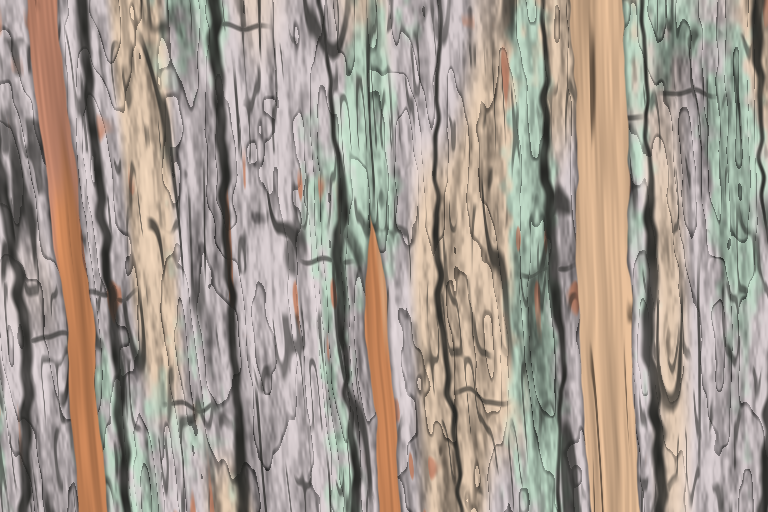
Write a Shadertoy shader that draws this texture.

```glsl
const vec3 SHADOW = vec3(0.15, 0.15, 0.14);
const vec3 MAUVE  = vec3(1.03, 0.98, 0.99);
const vec3 TAN    = vec3(1.10, 0.98, 0.86);
const vec3 LICHEN = vec3(0.92, 1.04, 0.95);
const vec3 RUST   = vec3(0.70, 0.49, 0.40);
const vec3 ORANGE = vec3(0.78, 0.52, 0.35);
const vec3 STRAW  = vec3(0.82, 0.68, 0.55);

float hash(vec2 p) {
    vec3 q = fract(p.xyx * 0.1031);
    q += dot(q, q.yzx + 33.33);
    return fract((q.x + q.y) * q.z);
}

float noise(vec2 p) {
    vec2 i = floor(p), f = fract(p);
    f = f * f * (3.0 - 2.0 * f);
    float low = mix(hash(i), hash(i + vec2(1, 0)), f.x);
    float high = mix(hash(i + vec2(0, 1)), hash(i + vec2(1, 1)), f.x);
    return mix(low, high, f.y);
}

// Noise centred on zero, stretched by a separate frequency per axis
float grain(vec2 p, float across, float along, float seed) {
    return noise(p * vec2(across, along) + seed * 17.3) - 0.5;
}

// Thin lens-shaped slits along the level lines of stretched noise
float slits(vec2 p, float across, float along, float width, float seed) {
    float line = abs(grain(p, across, along, seed));
    float mask = smoothstep(0.0, 0.2, grain(p, across * 0.6, along * 1.6, seed + 5.0));
    return mask * (1.0 - smoothstep(width * 0.3, width, line));
}

// Deep furrows between the plates, with ragged edges
float furrows(vec2 p) {
    float depth = 0.0;
    for (int i = 0; i < 8; i++) {
        float id = float(i);
        float centre = 0.01 + id * 0.212 + 0.05 * (hash(vec2(id, 4.0)) - 0.5);
        float wander = 0.035 * (noise(vec2(p.y * 3.0, id * 7.0)) - 0.5)
                     + 0.012 * (noise(vec2(p.y * 26.0, id * 9.0)) - 0.5);
        float width = 0.002 + 0.010 * smoothstep(0.2, 0.8, noise(vec2(p.y * 4.0, id * 5.0 + 2.0)));
        float d = abs(p.x - centre - wander);
        depth = max(depth, 1.0 - smoothstep(width * 0.5, width + 0.005, d));
    }
    return depth;
}

// Short cross breaks, one per plate cell
float crossBreaks(vec2 p) {
    vec2 cell = floor(p * vec2(7.0, 1.6));
    vec2 f = fract(p * vec2(7.0, 1.6));
    float level = 0.2 + 0.6 * hash(cell + 31.0) + 0.06 * grain(p, 30.0, 2.0, 3.0);
    float line = 1.0 - smoothstep(0.002, 0.008, abs(f.y - level) / 1.6);
    float ends = smoothstep(0.05, 0.25, f.x) * (1.0 - smoothstep(0.7, 0.95, f.x));
    return line * ends * step(0.55, hash(cell + 8.0));
}

// Signed distance to a strip of bare wood that tapers towards its top
float strip(vec2 p, float centre, float halfWidth, float top) {
    float taper = 1.0 - smoothstep(top - 0.22, top, p.y);
    float edge = 0.012 * grain(p, 3.0, 7.0, centre) + 0.005 * grain(p, 20.0, 30.0, centre);
    return abs(p.x - centre + edge) - halfWidth * taper + 0.006 * (1.0 - taper);
}

vec3 layWood(vec3 bark, vec2 p, float d, vec3 upper, vec3 lower) {
    float streak = grain(p, 70.0, 2.0, 6.0) + 0.6 * grain(p, 210.0, 7.0, 7.0);
    float split = smoothstep(-0.08, 0.08, 0.55 - p.y + 0.5 * grain(p, 45.0, 2.0, 8.0));
    vec3 wood = mix(upper, lower, split) * (1.0 + 0.28 * streak);
    wood *= 1.0 - 0.5 * slits(p, 50.0, 2.0, 0.06, 9.0);
    bark *= 1.0 - 0.35 * (1.0 - smoothstep(0.0, 0.010, d));
    return mix(bark, wood, 1.0 - smoothstep(-0.002, 0.002, d));
}

vec3 barkColor(vec2 p) {
    // Fibres in several sizes, and flakes that end in sharp steps
    float tone = 0.72 + 0.22 * grain(p, 14.0, 2.0, 1.0) + 0.28 * grain(p, 48.0, 5.0, 2.0)
               + 0.28 * grain(p, 120.0, 14.0, 3.0) + 0.18 * grain(p, 230.0, 60.0, 4.0);
    float layer = fract(4.0 * noise(p * vec2(20.0, 3.0) + 9.0) + 0.5 * grain(p, 70.0, 22.0, 5.0));
    tone += 0.11 * (layer - 0.5) - 0.22 * (1.0 - smoothstep(0.03, 0.12, layer));
    tone = min(tone, 0.80 + 0.3 * max(tone - 0.80, 0.0));

    // Broad patches of tint
    vec3 tint = mix(MAUVE, TAN, smoothstep(0.0, 0.25, grain(p, 9.0, 1.6, 11.0)));
    float moss = smoothstep(0.05, 0.3, grain(p, 10.0, 2.2, 12.0) + 0.3 * grain(p, 60.0, 30.0, 13.0));
    vec3 color = tone * mix(tint, LICHEN, moss);

    // Rusty splinters, then slits, breaks and furrows
    float splinter = smoothstep(0.32, 0.40, grain(p, 55.0, 9.0, 14.0))
                   * smoothstep(0.05, 0.2, grain(p, 7.0, 3.0, 15.0));
    color = mix(color, RUST * (0.7 + 0.5 * tone), splinter);
    float dark = max(0.75 * slits(p, 24.0, 3.0, 0.07, 16.0), 0.55 * slits(p, 65.0, 8.0, 0.10, 17.0));
    dark = max(dark, 0.6 * crossBreaks(p));
    dark = max(dark, furrows(p) * (0.85 + 0.3 * grain(p, 90.0, 25.0, 18.0)));
    return mix(color, SHADOW, clamp(dark, 0.0, 1.0));
}

void mainImage(out vec4 fragColor, in vec2 fragCoord) {
    vec2 p = fragCoord / iResolution.y;

    // The trunk leans more on the left than on the right
    float lean = mix(0.11, 0.01, clamp(p.x / 1.5, 0.0, 1.0));
    p.x += lean * (p.y - 0.5) + 0.018 * grain(p, 3.0, 2.5, 20.0) + 0.005 * grain(p, 12.0, 9.0, 21.0);

    vec3 color = barkColor(p);
    color = layWood(color, p, strip(p, 0.137, 0.028, 1.5), RUST, ORANGE * 0.95);
    color = layWood(color, p, strip(p, 0.73, 0.021, 0.64), STRAW, ORANGE);
    color = layWood(color, p, strip(p, 1.18, 0.050, 1.6), STRAW * 0.96, STRAW);
    fragColor = vec4(clamp(color, 0.0, 1.0), 1.0);
}
```
